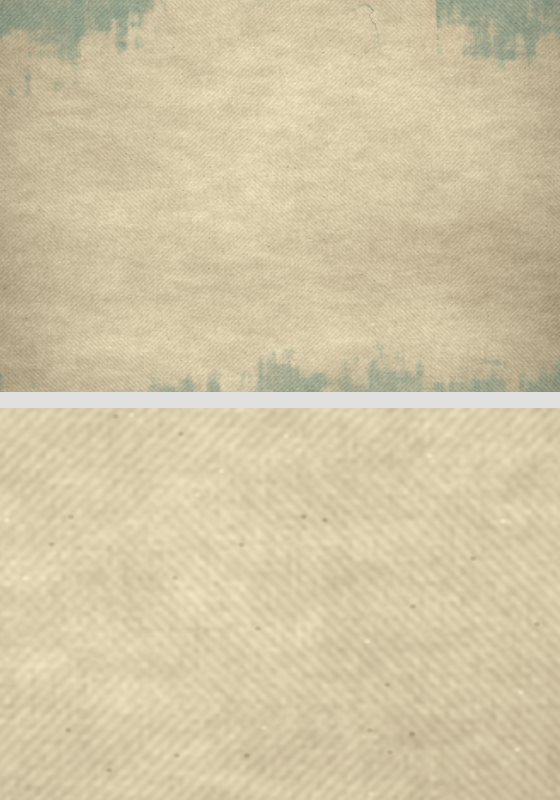
Top: the whole. Bottom: its middle third, enlarged.
Give the GLSL for this texture, as a Shadertoy shader.

```glsl
// Aged cream linen with worn blue-green paint along its top and bottom edges.
// Layered value noise forms stains, threads and brushed paint; crossed diagonal
// waves form the twill, and a hashed grid scatters small flecks.

const vec3 LINEN_LIGHT = vec3(0.875, 0.825, 0.695);
const vec3 LINEN_DARK  = vec3(0.680, 0.620, 0.500);
const vec3 PAINT       = vec3(0.530, 0.610, 0.535);
const vec3 RUST        = vec3(0.760, 0.650, 0.510);
const float TWILL_FREQ = 115.0;   // diagonal ribs per canvas height
const float TWILL_GAIN = 0.020;
const float THREAD_FREQ = 230.0;  // threads per canvas height
const float THREAD_GAIN = 0.085;
const float STAIN_GAIN = 1.15;
const float PAINT_RAGGED = 3.6;
const float FLECK_GRID = 55.0;
const float FLECK_SHARE = 0.07;

float hash(vec2 cell) {
    uvec2 q = uvec2(ivec2(cell)) * uvec2(1597334673u, 3812015801u);
    uint h = (q.x ^ q.y) * 1597334673u;
    h = (h ^ (h >> 15)) * 2246822519u;
    h ^= h >> 13;
    return float(h >> 8) / 16777216.0;
}

float noise(vec2 p) {
    vec2 i = floor(p), f = fract(p);
    f = f * f * (3.0 - 2.0 * f);
    return mix(mix(hash(i), hash(i + vec2(1, 0)), f.x),
               mix(hash(i + vec2(0, 1)), hash(i + vec2(1, 1)), f.x), f.y);
}

float fbm(vec2 p) {
    float sum = 0.0, gain = 0.5;
    for (int i = 0; i < 5; i++) {
        sum += gain * noise(p);
        p = mat2(1.6, 0.15, -0.15, 1.6) * p * 1.25 + 17.3;
        gain *= 0.52;
    }
    return sum / 1.0;
}

// Fine cloth relief: twill ribs plus uneven warp and weft threads.
float weave(vec2 p) {
    float lean = smoothstep(0.4, 0.6, noise(p * 4.0 + 71.0));
    float wobble = 0.6 * noise(p * 40.0);
    float rise = sin(6.2832 * TWILL_FREQ * 0.7071 * (p.x - p.y) + wobble);
    float fall = sin(6.2832 * TWILL_FREQ * 0.7071 * (p.x + p.y) + wobble);
    float weft = noise(p * THREAD_FREQ * vec2(0.35, 1.0)) - 0.5;
    float warp = noise(p * THREAD_FREQ * vec2(1.0, 0.25) + 31.0) - 0.5;
    float grain = noise(p * THREAD_FREQ + 57.0) - 0.5;
    return TWILL_GAIN * mix(rise, fall, lean)
         + THREAD_GAIN * (0.5 * weft + 0.35 * warp + 0.5 * grain);
}

// Brushed texture with vertical drips, cross strokes and broad blotches.
float brush(vec2 p) {
    float drips = fbm(p * vec2(42.0, 9.0) + 5.0);
    float strokes = fbm(p * vec2(12.0, 50.0) + 23.0);
    float blotches = fbm(p * 13.0 + 41.0);
    return 0.38 * drips + 0.22 * strokes + 0.40 * blotches - 0.5;
}

// Paint cover: x is the top edge, y is the bottom edge.
vec2 paintCover(vec2 uv, vec2 p) {
    float ragged = PAINT_RAGGED * brush(p);
    float topReach = -0.10 + 0.245 * (1.0 - smoothstep(0.20, 0.39, uv.x))
                   + 0.23 * smoothstep(0.774, 0.782, uv.x);
    float topField = clamp((topReach - 1.0 + uv.y) / 0.12, -3.0, 1.1);
    float lowReach = 0.005 + 0.05 * smoothstep(0.33, 0.50, uv.x)
                   + 0.05 * (noise(vec2(uv.x * 11.0, 3.0)) - 0.5);
    float lowField = clamp((lowReach - uv.y) / 0.06, -3.0, 0.8);
    vec2 field = vec2(topField, lowField) * 0.6 + ragged;
    return smoothstep(vec2(-0.15), vec2(0.55), field);
}

// Thin flaking lines near the upper right centre.
float cracks(vec2 uv, vec2 p) {
    float line = abs(fbm(p * 11.0 + 83.0) - 0.49);
    float area = smoothstep(0.60, 0.67, uv.x) * (1.0 - smoothstep(0.74, 0.78, uv.x));
    return area * smoothstep(0.83, 0.96, uv.y) * (1.0 - smoothstep(0.006, 0.026, line));
}

// Signed small flecks: pale lint and dark slubs.
float flecks(vec2 p) {
    vec2 cell = floor(p * FLECK_GRID);
    vec2 centre = 0.25 + 0.5 * vec2(hash(cell + 11.0), hash(cell + 37.0));
    float d = length((fract(p * FLECK_GRID) - centre) * vec2(0.8, 1.0));
    float dot1 = 1.0 - smoothstep(0.03, 0.17, d);
    return dot1 * step(hash(cell), FLECK_SHARE) * (hash(cell + 91.0) > 0.45 ? 0.07 : -0.11);
}

void mainImage(out vec4 fragColor, in vec2 fragCoord) {
    vec2 uv = fragCoord / iResolution.xy;
    vec2 p = fragCoord / iResolution.y;

    // Linen tone: bright centre, darker sides, soft horizontal stains.
    vec2 offset = (uv - vec2(0.46, 0.56)) * vec2(1.0, 0.75);
    float tone = 0.88 - 1.25 * dot(offset, offset);
    tone -= 0.17 * exp(-pow((uv.y - 0.30) / 0.13, 2.0));
    tone += 0.10 * exp(-pow((uv.y - 0.13) / 0.07, 2.0));
    tone += STAIN_GAIN * 0.55 * (fbm(p * vec2(3.5, 5.0) + 9.0) - 0.5);
    tone += STAIN_GAIN * 0.45 * (fbm(p * vec2(14.0, 38.0) + 61.0) - 0.5);
    vec3 colour = mix(LINEN_DARK, LINEN_LIGHT, clamp(tone, 0.0, 1.08));

    // Paint, with warm exposed ground around its worn parts.
    vec2 cover = paintCover(uv, p);
    float nearTop = smoothstep(0.80, 0.95, uv.y) * smoothstep(0.12, 0.40, abs(uv.x - 0.5));
    colour = mix(colour, RUST, 0.35 * nearTop * smoothstep(0.40, 0.65, fbm(p * 9.0 + 7.0)));
    float wear = 0.65 + 0.55 * (fbm(p * vec2(30.0, 22.0) + 13.0) - 0.3);
    float paint = max(max(cover.x * 0.95, cover.y * 0.75) * wear, 0.5 * cracks(uv, p));
    colour = mix(colour, PAINT, clamp(paint, 0.0, 0.96));

    // Edge shading and cloth surface.
    vec2 edge = abs(uv - 0.5) * 2.0;
    colour *= 1.0 - 0.10 * pow(edge.x, 4.0) * (0.4 + 0.6 * edge.y);
    colour += weave(p) + flecks(p);
    fragColor = vec4(clamp(colour, 0.0, 1.0), 1.0);
}
```
